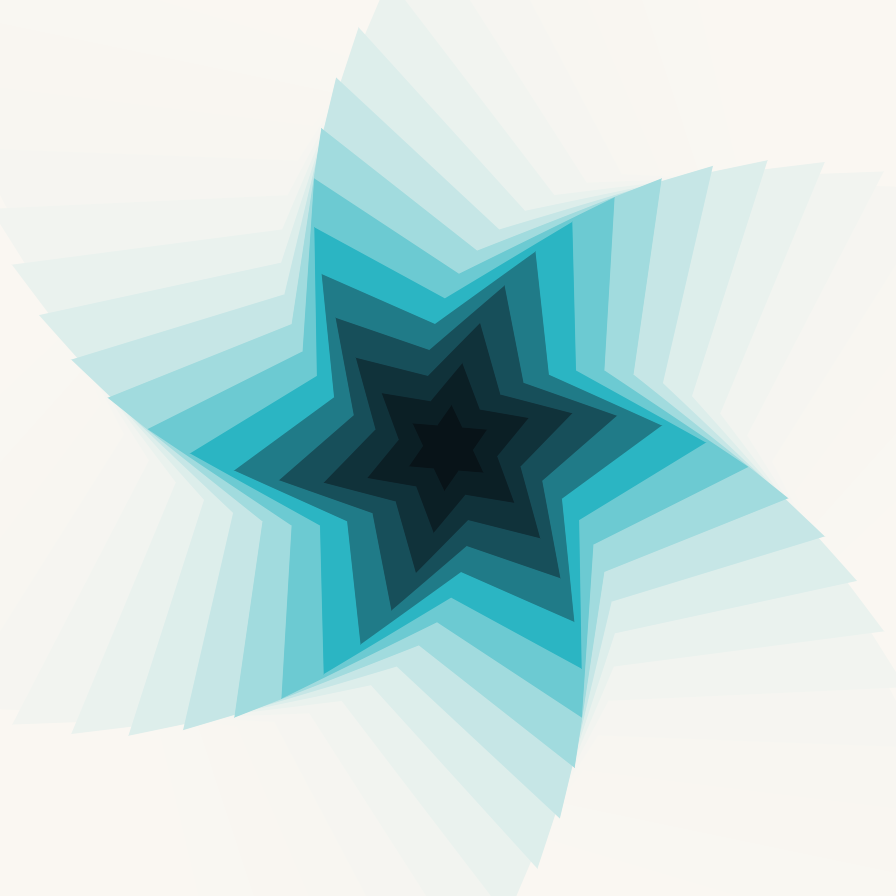
This background is drawn by a Shadertoy shader. Its source:

```glsl
const float PI = 3.14159265;
const int LAYERS = 25;
const float RADIUS_STEP = 0.048;
const float TWIST_STEP = 4.8 * PI / 180.0;
const float NOTCH_RATIO = 0.58;
const float TEAL_LAYER = 6.0;
const vec3 PAPER = vec3(0.980, 0.968, 0.948);
const vec3 TEAL = vec3(0.169, 0.710, 0.765);
const vec3 DARKENING = vec3(0.29, 0.386, 0.36);

// Signed distance to the edge lines of a star with one tip at tipAngle
float starDistance(vec2 p, float points, float radius, float notchRatio, float tipAngle) {
    float sector = 2.0 * PI / points;
    float angle = atan(p.y, p.x) - tipAngle;
    angle = abs(mod(angle + 0.5 * sector, sector) - 0.5 * sector);
    vec2 folded = length(p) * vec2(cos(angle), sin(angle));
    vec2 tip = vec2(radius, 0.0);
    vec2 notch = radius * notchRatio * vec2(cos(0.5 * sector), sin(0.5 * sector));
    vec2 edge = normalize(notch - tip);
    return dot(folded - tip, vec2(edge.y, -edge.x));
}

// Ink at the core, teal at the middle layer, fading to paper outside
vec3 layerColor(float layer, float middle, vec3 base, vec3 background) {
    float inward = max(middle - layer, 0.0);
    float outward = max(layer - middle, 0.0);
    vec3 shade = base * exp(-DARKENING * pow(inward, 1.1));
    return mix(shade, background, tanh(0.325 * outward));
}

float coverage(float signedDistance, float pixel) {
    return 1.0 - smoothstep(-0.6 * pixel, 0.6 * pixel, signedDistance);
}

void mainImage(out vec4 fragColor, in vec2 fragCoord) {
    float size = min(iResolution.x, iResolution.y);
    vec2 p = (fragCoord - 0.5 * iResolution.xy) / size;
    float pixel = 1.0 / size;
    vec3 color = PAPER;

    // Stack the twisting stars from the largest to the smallest
    for (int i = LAYERS; i >= 1; i--) {
        float layer = float(i);
        float tipAngle = 0.5 * PI - layer * TWIST_STEP;
        float d = starDistance(p, 6.0, layer * RADIUS_STEP, NOTCH_RATIO, tipAngle);
        vec3 fill = layerColor(layer, TEAL_LAYER, TEAL, PAPER);
        color = mix(color, fill, coverage(d, pixel));
    }

    fragColor = vec4(color, 1.0);
}
```
